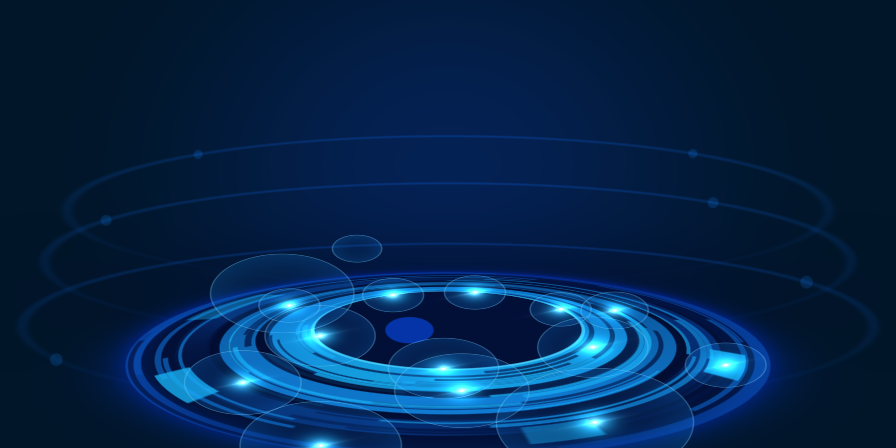
Write a WebGL 1 fragment shader that draws this background.

```glsl
precision highp float;
// Glowing segmented disc in perspective, with bubbles and sparks on dark navy.
uniform vec2 u_resolution;

const float SQUASH = 0.29;  // height to width ratio of each ring
const float DROP = 0.19;    // how far larger rings sink toward the viewer
const vec2 HUB = vec2(1.0, 0.32);

float hash(float n) { return fract(sin(n * 12.9898) * 43758.5453); }

// Radius of the tilted ring passing through p
float ringRadius(vec2 p) {
  float d = HUB.y - p.y, x = (p.x - HUB.x) * SQUASH;
  float k = SQUASH * SQUASH - DROP * DROP;
  return (sqrt(d * d * DROP * DROP + k * (x * x + d * d)) - d * DROP) / k;
}

vec2 ringPoint(float r, float angle) {
  return HUB + r * vec2(cos(angle), SQUASH * sin(angle) - DROP);
}

float band(float r, float inner, float outer, float w) {
  return clamp((r - inner) / w + 0.5, 0.0, 1.0) * clamp((outer - r) / w + 0.5, 0.0, 1.0);
}

float arc(float angle, float centre, float halfWidth) {
  float d = abs(mod(angle - centre + 3.14159, 6.28318) - 3.14159);
  return 1.0 - smoothstep(halfWidth - 0.012, halfWidth + 0.012, d);
}

// Translucent flattened disc with a pale outline
vec3 bubble(vec3 col, vec2 d, float size, float px) {
  float e = length(d / vec2(1.0, 0.55)) / size, w = 1.5 * px / size;
  float fill = (1.0 - smoothstep(1.0 - w, 1.0 + w, e)) * (0.07 + 0.13 * e * e);
  col = mix(col, vec3(0.08, 0.55, 0.95), fill);
  return mix(col, vec3(0.5, 0.85, 1.0), 0.3 * (1.0 - smoothstep(0.0, w, abs(e - 1.0))));
}

// White core, slanted streak and cyan halo
vec3 spark(vec2 d, float size) {
  d /= size;
  float halo = exp(-dot(d, d * vec2(1.0, 3.0)) * 1.6);
  float core = exp(-length(d * vec2(1.0, 1.7)) * 5.0);
  float streak = exp(-abs(d.y - 0.2 * d.x) * 14.0 - abs(d.x) * 1.8);
  return vec3(0.05, 0.42, 0.5) * halo + vec3(0.9, 1.0, 0.9) * core + vec3(0.3, 0.5, 0.5) * streak;
}

vec3 flare(vec3 col, vec2 p, vec2 at, float size, float px) {
  return bubble(col, p - at, size, px) + spark(p - at, 0.035 + 0.1 * size);
}

void main() {
  vec2 p = gl_FragCoord.xy / u_resolution.y;
  float px = 1.0 / u_resolution.y;

  // Backdrop, darker toward the sides and behind the disc
  float far = length((p - vec2(1.0, 0.61)) * vec2(0.85, 1.0));
  vec3 col = mix(vec3(0.015, 0.13, 0.33), vec3(0.003, 0.085, 0.16), smoothstep(0.0, 0.78, far));
  vec2 haze = (p - vec2(1.0, 0.34)) / vec2(0.75, 0.13);
  col = mix(col, vec3(0.005, 0.04, 0.17), 0.55 * exp(-dot(haze, haze)));

  // Faint orbits, each carrying two dots
  for (int i = 0; i < 3; i++) {
    float n = float(i);
    vec2 size = vec2(0.85 + 0.05 * n, 0.166 + 0.01 * n);
    vec2 q = p - vec2(1.0, 0.53 - 0.1 * n - 0.015 * n * n);
    float e = abs(length(q / size) - 1.0) * size.y;
    col += vec3(0.01, 0.07, 0.16) * (1.0 - smoothstep(0.0, 2.0 * px, e)) * (0.5 + 0.5 * q.y / size.y);
    vec2 a = radians(vec2(131.0 - 2.0 * n + 19.0 * n * n, 50.0 + 6.5 * n - 7.6 * n * n));
    float dotDist = min(length(q - size * vec2(cos(a.x), sin(a.x))), length(q - size * vec2(cos(a.y), sin(a.y))));
    col += vec3(0.01, 0.08, 0.15) * (1.0 - smoothstep(-px, px, dotDist - 0.01 - 0.002 * n));
  }

  // Ring coordinates and their on-screen footprint
  float r = ringRadius(p);
  float w = length(vec2(ringRadius(p + vec2(px, 0.0)), ringRadius(p + vec2(0.0, px))) - r) + 0.001;
  float angle = atan((p.y - HUB.y + DROP * r) / SQUASH, p.x - HUB.x);
  float front = 0.5 - 0.5 * sin(angle);

  // Base of the disc, from the blue outer glow to the dark floor
  col += vec3(0.0, 0.06, 0.35) * exp(-abs(r - 0.71) * 22.0);
  col = mix(col, vec3(0.008, 0.06, 0.22), 0.9 * (1.0 - smoothstep(0.62, 0.74, r)));
  vec3 blue = vec3(0.03, 0.27, 0.65), azure = vec3(0.06, 0.49, 0.83), cyan = vec3(0.09, 0.69, 0.95);
  col = mix(col, blue, band(r, 0.54, 0.61, w) * (0.3 + 0.25 * sin(angle * 3.0 + 1.0)));
  col = mix(col, azure, band(r, 0.43, 0.51, w) * (0.6 + 0.35 * front));
  col = mix(col, mix(azure, cyan, front), band(r, 0.30, 0.40, w) * 0.9);
  col = mix(col, blue, band(r, 0.685, 0.72, w) * (0.55 + 0.3 * cos(2.0 * angle)));

  // Broken arcs: dark gaps inside, lit strips outside
  for (int i = 0; i < 26; i++) {
    float n = float(i);
    float inner = 0.315 + 0.0155 * n;
    float strip = band(r, inner, inner + 0.004 + 0.012 * hash(n + 3.1), w);
    float cut = strip * arc(angle, 6.28 * hash(n + 0.7), 0.3 + 1.3 * hash(n + 9.3));
    col = mix(col, vec3(0.01, 0.08, 0.27), 0.75 * cut);
    float lit = strip * arc(angle, 6.28 * hash(n + 5.9), 0.2 + 0.9 * hash(n + 2.3));
    col = mix(col, mix(cyan, blue, smoothstep(0.45, 0.72, inner)), 0.75 * lit);
  }

  // Wide lit panels at both sides and the front
  float panels = arc(angle, 3.48, 0.17) + arc(angle, -0.08, 0.15) + 0.55 * arc(angle, -1.15, 0.14) + 0.5 * arc(angle, 2.45, 0.2);
  col = mix(col, cyan, 0.8 * min(panels, 1.0) * band(r, 0.585, 0.665, w));
  col = mix(col, vec3(0.01, 0.05, 0.19), 0.85 * (band(r, 0.405, 0.427, w) + band(r, 0.515, 0.532, w)));
  col = mix(col, vec3(0.3, 0.85, 1.0), 0.8 * band(r, 0.298, 0.306, w));

  // Soft discs over the floor and behind the rim
  col = bubble(col, p - vec2(0.797, 0.445), 0.055, px);
  col = bubble(col, p - vec2(0.63, 0.345), 0.16, px);
  vec2 spot = (p - vec2(0.914, 0.263)) / vec2(0.055, 0.03);
  col = mix(col, vec3(0.02, 0.25, 0.8), 0.75 * (1.0 - smoothstep(0.93, 1.03, length(spot))));

  // Flares around the inner rim
  for (int i = 0; i < 6; i++) {
    float n = float(i);
    float bump = exp(-2.0 * (n - 3.0) * (n - 3.0));
    float a = radians(115.0 - 32.0 * n - 5.0 * n * n + 8.0 * bump);
    col = flare(col, p, ringPoint(0.29 + 0.05 * bump, a), 0.068 + 0.055 * step(2.5, n), px);
  }

  // Larger flares across the outer rings
  col = flare(col, p, vec2(0.646, 0.318), 0.068, px);
  col = flare(col, p, vec2(1.372, 0.307), 0.075, px);
  col = flare(col, p, vec2(0.542, 0.146), 0.13, px);
  col = flare(col, p, vec2(1.031, 0.128), 0.15, px);
  col = flare(col, p, vec2(1.62, 0.185), 0.09, px);
  col = flare(col, p, vec2(1.328, 0.057), 0.22, px);
  col = flare(col, p, vec2(0.716, 0.005), 0.18, px);

  gl_FragColor = vec4(col, 1.0);
}
```
